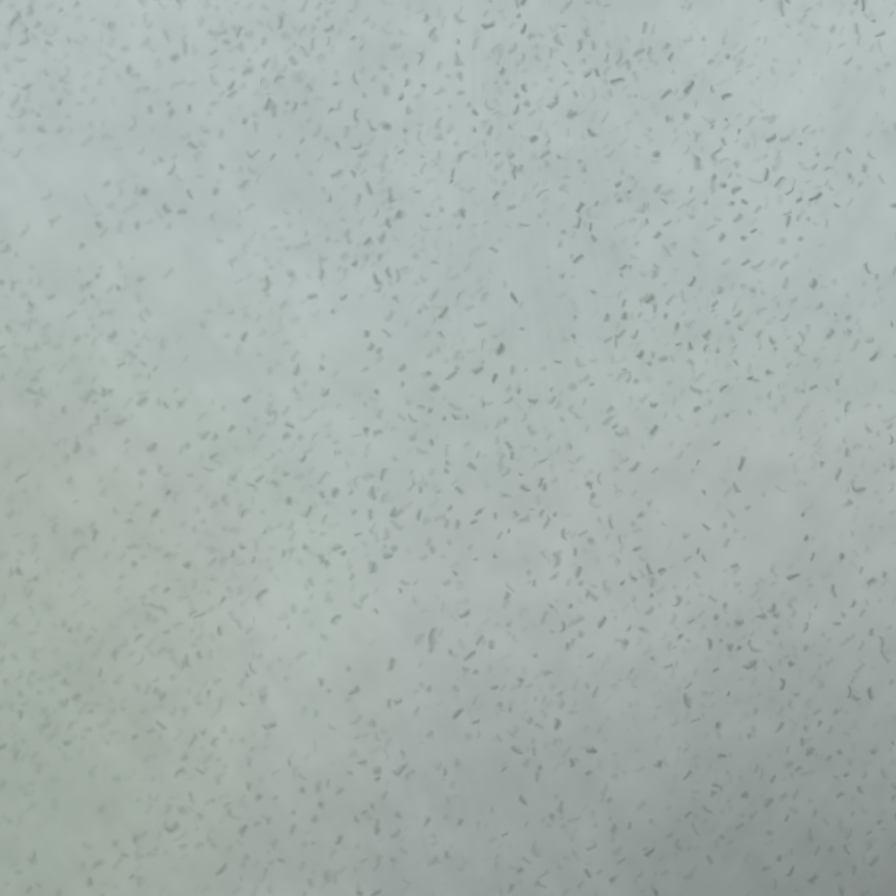
Reproduce this texture procedurally as a three.js fragment shader.

```glsl
varying vec2 vUv;

const vec3 PALE_BLUE = vec3(0.695, 0.745, 0.738);
const vec3 PALE_GREY = vec3(0.680, 0.725, 0.708);
const vec3 SAGE = vec3(0.640, 0.690, 0.640);
const vec3 SHADE = vec3(0.560, 0.588, 0.580);
const vec3 SPECK = vec3(0.380, 0.430, 0.405);

float hash(vec2 p) {
  return fract(sin(dot(p, vec2(127.1, 311.7))) * 43758.5453);
}

vec2 hash2(vec2 p) {
  return vec2(hash(p), hash(p + 57.3));
}

float noise(vec2 p) {
  vec2 i = floor(p);
  vec2 f = fract(p);
  vec2 u = f * f * (3.0 - 2.0 * f);
  float low = mix(hash(i), hash(i + vec2(1.0, 0.0)), u.x);
  float high = mix(hash(i + vec2(0.0, 1.0)), hash(i + 1.0), u.x);
  return mix(low, high, u.y);
}

float fbm(vec2 p) {
  float sum = 0.0;
  float weight = 0.5;
  for (int i = 0; i < 4; i++) {
    sum += weight * noise(p);
    p = p * 2.03 + 17.1;
    weight *= 0.5;
  }
  return sum / 0.9375;
}

vec2 rotate(vec2 p, float angle) {
  float c = cos(angle);
  float s = sin(angle);
  return vec2(c * p.x + s * p.y, c * p.y - s * p.x);
}

// Slightly bent capsule lying along x
float flakeDistance(vec2 p, float halfLength, float radius, float bend) {
  p.y += bend * p.x * p.x;
  p.x -= clamp(p.x, -halfLength, halfLength);
  return length(p) - radius;
}

// One jittered flake per cell, kept where the cell is chosen
float flakes(vec2 uv, float cells, float density, float blur, float seed) {
  vec2 p = uv * cells;
  vec2 home = floor(p);
  float clear = 1.0;
  for (int y = -1; y <= 1; y++) {
    for (int x = -1; x <= 1; x++) {
      vec2 cell = home + vec2(float(x), float(y));
      vec2 key = cell + seed;
      vec2 size = hash2(key + 11.7);
      vec2 turn = hash2(key + 23.9);
      float cluster = fbm(cell / cells * 10.0 + seed);
      float chance = density * smoothstep(0.2, 0.7, cluster) * 1.6;
      float present = step(hash(key + 41.3), chance);
      // Most flakes lean up to the right, some fall the other way
      float lean = mix(0.95, 2.3, step(0.76, turn.x));
      float angle = lean + (turn.y - 0.5) * 1.3;
      vec2 q = rotate(p - cell - hash2(key), angle);
      float d = flakeDistance(q, mix(0.03, 0.27, size.x * size.x),
                              mix(0.04, 0.10, size.y), (turn.x - 0.5) * 1.2);
      float strength = mix(0.3, 1.0, pow(hash(key + 71.1), 1.6));
      float mask = 1.0 - smoothstep(-blur, blur, d);
      clear *= 1.0 - present * strength * mask;
    }
  }
  return 1.0 - clear;
}

// Broad light falling off across the sheet
vec3 sheet(vec2 uv) {
  vec3 colour = mix(PALE_GREY, PALE_BLUE, smoothstep(0.35, 1.0, uv.y));
  float sage = smoothstep(0.6, 0.0, length((uv - vec2(0.0, 0.15)) * vec2(1.1, 0.8)));
  float shade = smoothstep(0.8, 0.0, length((uv - vec2(1.05, -0.05)) * vec2(0.85, 1.1)));
  colour = mix(colour, SAGE, sage * 0.8);
  colour = mix(colour, SHADE, shade * 0.95);
  return colour - 0.035 * smoothstep(0.35, 0.0, uv.y);
}

void main() {
  vec2 uv = vUv;
  float focus = smoothstep(0.0, 0.75, uv.x);

  // Cloudy tone, soft mottling and faint slanted fibres
  vec3 colour = sheet(uv);
  colour += (fbm(uv * 6.0) - 0.5) * 0.042;
  colour += (fbm(uv * 32.0 + 5.0) - 0.5) * 0.042;
  vec2 grain = rotate(uv, mix(2.2, 1.0, smoothstep(0.35, 0.75, uv.x)));
  colour += (noise(grain * vec2(28.0, 110.0)) - 0.5) * 0.010;

  // Dark flakes over a fainter, softer layer, sharper to the right
  vec2 wobble = vec2(noise(uv * 110.0), noise(uv * 110.0 + 31.0)) - 0.5;
  vec2 warped = uv + wobble * 0.005;
  float density = mix(0.48, 0.60, focus);
  float blur = mix(0.25, 0.18, focus);
  float faint = flakes(warped, 58.0, 0.65, blur * 1.25, 91.0);
  float dark = flakes(warped, 50.0, density, blur, 13.0);
  colour = mix(colour, SPECK, faint * 0.27);
  colour = mix(colour, SPECK, dark * mix(0.48, 0.74, focus));

  gl_FragColor = vec4(colour, 1.0);
}
```
